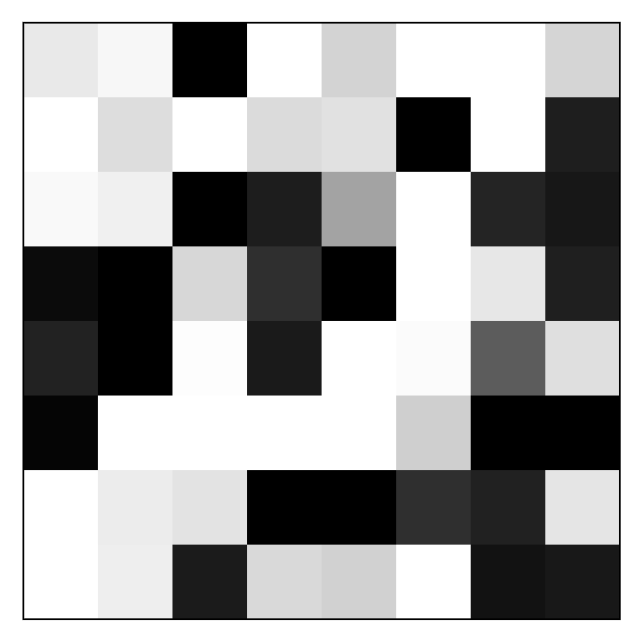
Give the GLSL for this pattern, as a Shadertoy shader.

```glsl
// A framed board of 8 x 8 flat grey squares on a white margin that tiles.
// A bijective integer hash ranks the squares, and the rank picks the tone,
// so each tone keeps a fixed share of the board.

const int   CELLS        = 8;                     // squares per side
const vec2  BOARD_ORIGIN = vec2(0.0365, 0.0325);  // lower left corner
const float BOARD_SIZE   = 0.932;
const float FRAME_WIDTH  = 0.0027;

const float WHITE     = 1.0;
const float BLACK     = 0.0;
const float DARK_GREY = 0.185;
const float MID_GREY  = 0.36;
const float PALE_GREY = 0.64;
const vec2  SOOT_RANGE  = vec2(0.02, 0.07);
const vec2  COAL_RANGE  = vec2(0.09, 0.14);
const vec2  LIGHT_RANGE = vec2(0.81, 0.94);
const vec2  SNOW_RANGE  = vec2(0.97, 1.0);

// First rank after each tone group, out of 64
const int BLACK_END = 10;
const int SOOT_END  = 13;
const int COAL_END  = 23;
const int DARK_END  = 25;
const int MID_END   = 26;
const int PALE_END  = 27;
const int LIGHT_END = 44;
const int SNOW_END  = 49;

// Shuffles the cell indices 0..63 without repeats
int cellRank(ivec2 cell) {
    int n = cell.y * CELLS + cell.x;
    for (int i = 0; i < 3; i++) {
        n = (n * 29 + 17) & 63;
        n ^= n >> 3;
    }
    return n;
}

// Spreads the ranks first..end-1 evenly over a tone range
float ramp(vec2 range, int rank, int first, int end) {
    return mix(range.x, range.y, float(rank - first) / float(end - 1 - first));
}

float rankTone(int rank) {
    if (rank < BLACK_END) return BLACK;
    if (rank < SOOT_END)  return ramp(SOOT_RANGE, rank, BLACK_END, SOOT_END);
    if (rank < COAL_END)  return ramp(COAL_RANGE, rank, SOOT_END, COAL_END);
    if (rank < DARK_END)  return DARK_GREY;
    if (rank < MID_END)   return MID_GREY;
    if (rank < PALE_END)  return PALE_GREY;
    if (rank < LIGHT_END) return ramp(LIGHT_RANGE, rank, PALE_END, LIGHT_END);
    if (rank < SNOW_END)  return ramp(SNOW_RANGE, rank, LIGHT_END, SNOW_END);
    return WHITE;
}

// Tone of one square; everything off the board is margin
float cellTone(ivec2 cell) {
    bool outside = any(lessThan(cell, ivec2(0))) ||
                   any(greaterThanEqual(cell, ivec2(CELLS)));
    return outside ? WHITE : rankTone(cellRank(cell));
}

// Blends the four squares around the nearest grid corner by pixel coverage
float boardTone(vec2 p, vec2 pixel) {
    vec2 corner = floor(p + 0.5);
    vec2 cover = clamp((p - corner) / pixel + 0.5, 0.0, 1.0);
    ivec2 c = ivec2(corner);
    float below = mix(cellTone(c - ivec2(1, 1)), cellTone(c - ivec2(0, 1)), cover.x);
    float above = mix(cellTone(c - ivec2(1, 0)), cellTone(c), cover.x);
    return mix(below, above, cover.y);
}

// Coverage of the thin outline around the board
float frameCover(vec2 uv, float pixel) {
    vec2 q = abs(uv - BOARD_ORIGIN - 0.5 * BOARD_SIZE) - 0.5 * BOARD_SIZE;
    float dist = abs(max(q.x, q.y));
    return clamp((0.5 * FRAME_WIDTH - dist) / pixel + 0.5, 0.0, 1.0);
}

void mainImage(out vec4 fragColor, in vec2 fragCoord) {
    vec2 uv = fragCoord / iResolution.xy;
    vec2 pixel = 1.0 / iResolution.xy;
    float cellsPerUnit = float(CELLS) / BOARD_SIZE;

    float tone = boardTone((uv - BOARD_ORIGIN) * cellsPerUnit, pixel * cellsPerUnit);
    tone = mix(tone, BLACK, frameCover(uv, max(pixel.x, pixel.y)));
    fragColor = vec4(vec3(tone), 1.0);
}
```
